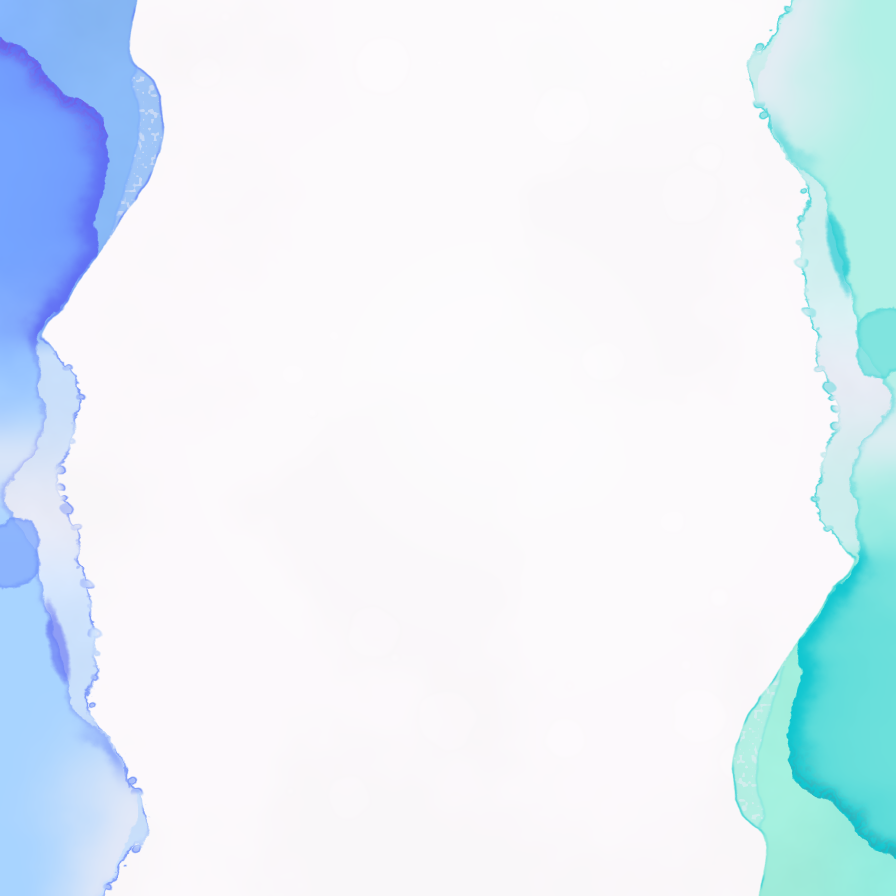
Give the GLSL for this background, as a Shadertoy shader.

```glsl
// Alcohol-ink borders on white paper: blue along the left, teal along the right.
// Both share one profile, the right one turned by half a circle.
// Two smooth curves (outer shore, inner vein) split each into washes.
#define PAPER vec3(0.978, 0.968, 0.977)
#define PALE vec3(0.925, 0.925, 0.965)
#define RAGGED 0.018
#define BEADS 64.0
#define BEAD_SIZE 0.0065
#define RIM_WIDTH 0.0014
#define VEIN_WIDTH 0.022
#define SPOTS 28.0
struct Ink { vec3 shallow, light, mid, deep, accent; };
// Distance from the side in percent, evenly spaced along the border
const float SHORE[33] = float[33](
  15.4, 14.8, 14.6, 17.3, 18.1, 18.1, 17.2, 15.5, 13.3, 11.2, 9.0,
  7.0, 4.8, 7.3, 9.0, 8.3, 7.8, 6.5, 7.3, 8.7, 8.6, 9.8,
  10.2, 10.7, 10.7, 10.2, 10.8, 14.1, 14.8, 16.5, 15.8, 13.5, 11.5);
const float VEIN[33] = float[33](
  -5.2, -1.0, 3.3, 6.3, 10.7, 12.0, 12.0, 11.2, 10.4, 10.8, 8.7,
  6.6, 4.5, 4.4, 4.4, 4.9, 4.4, 1.3, 0.8, 2.9, 4.3, 4.9,
  5.5, 6.5, 7.6, 8.1, 10.4, 13.5, 14.6, 15.4, 14.6, 12.8, 10.9);
float hash(vec2 p) { return fract(sin(dot(p, vec2(127.1, 311.7))) * 43758.5); }
float noise(vec2 p) {
  vec2 i = floor(p), f = fract(p);
  f *= f * (3.0 - 2.0 * f);
  return mix(mix(hash(i), hash(i + vec2(1, 0)), f.x),
             mix(hash(i + vec2(0, 1)), hash(i + 1.0), f.x), f.y);
}
float fbm(vec2 p) {
  float sum = 0.0, amp = 0.5;
  for (int i = 0; i < 5; i++) { sum += amp * noise(p); p = p * 2.03 + 7.1; amp *= 0.5; }
  return sum;
}
float bump(float x, float centre, float width) {
  float d = (x - centre) / width;
  return exp(-d * d);
}
// Catmull-Rom value (x) and slope (y) of a curve at t
vec2 curve(float k[33], float t) {
  float s = clamp(t, 0.0, 0.9999) * 32.0, f = fract(s);
  int i = int(s);
  float a = k[max(i - 1, 0)], b = k[i], c = k[i + 1], d = k[min(i + 2, 32)];
  float m = (c - a) * 0.5, n = (d - b) * 0.5;
  float u = 3.0 * (b - c) + 2.0 * m + n, v = 2.0 * (b - c) + m + n;
  return vec2(b + f * (m + f * (f * v - u)), 32.0 * (m + f * (3.0 * f * v - 2.0 * u))) * 0.01;
}
float curveDistance(vec2 c, float x) { return (c.x - x) / sqrt(1.0 + c.y * c.y); }
// Signed distance to small drops strung along the shore
float beadDistance(vec2 q) {
  float best = 1.0;
  for (float i = -1.0; i <= 1.0; i++) {
    float id = floor(q.y * BEADS) + i, y = (id + 0.2 + 0.6 * hash(vec2(id, 3))) / BEADS;
    float radius = BEAD_SIZE * (hash(vec2(id, 8)) * 1.1 - 0.1);
    best = min(best, length((q - vec2(curve(SHORE, y).x, y)) * vec2(0.8, 1.1)) - radius);
  }
  return best + 0.02 * (1.0 - smoothstep(0.37, 0.40, q.y));
}
// One border; q.x runs inland from the side, q.y along it
vec4 inkBorder(vec2 q, Ink ink, float aa) {
  float t = q.y, upper = 1.0 - smoothstep(0.365, 0.40, t);
  float rough = fbm(q * 55.0) - 0.5, soft = fbm(q * 9.0 + 4.0) - 0.5;
  float shore = curveDistance(curve(SHORE, t), q.x) + rough * RAGGED * mix(1.0, 0.3, upper);
  float vein = curveDistance(curve(VEIN, t), q.x) + rough * 0.016;
  float depth = max(vein, 0.0), bead = beadDistance(q + rough * 0.008);
  float inside = max(shore, -bead), body = smoothstep(-aa, aa, vein);
  // Thin outer wash and the pale lower strip
  vec3 strip = mix(ink.light, PALE, 0.48 + 0.45 * bump(t, 0.575, 0.075));
  vec3 outer = mix(ink.mid, ink.shallow, 0.65 + 0.35 * smoothstep(0.0, 0.12, q.x));
  vec3 col = mix(strip, outer, upper) + soft * 0.08;
  // Saturated body, fading to haze halfway and near the far end
  float fade = smoothstep(0.015, 0.15, q.x + 0.08 * soft) * smoothstep(0.76, 0.92, t);
  vec3 wash = mix(ink.mid, ink.light, smoothstep(0.24, 0.5, t + 0.15 * soft));
  wash = mix(wash, PALE, max(0.7 * bump(t, 0.515, 0.045), 0.85 * fade));
  wash = mix(wash, ink.deep, 0.3 * upper * exp(-depth / 0.045));
  col = mix(col, wash, body);
  // Pigment gathered behind the vein, with folded streaks
  float width = mix(0.004, VEIN_WIDTH * (0.75 + 1.5 * soft), upper);
  float folds = 0.5 + 0.5 * sin(vein * 500.0 + rough * 26.0);
  folds *= 1.0 - smoothstep(0.12, 0.19, t);
  col = mix(col, mix(ink.deep, ink.accent, 0.75 * folds),
            body * bump(depth, 0.0, width) * mix(0.3 * (1.0 - fade), 0.8, upper));
  // Rounded pool and slim spindle beside the strip
  float pool = length((q - vec2(0.014, 0.617)) / vec2(0.030, 0.038)) - 1.0 + rough * 0.6;
  col = mix(col, mix(ink.light, mix(ink.mid, ink.deep, 0.3), 0.6 + 0.4 * bump(pool, 0.0, 0.1)),
            0.8 * (1.0 - smoothstep(-0.05, 0.05, pool)));
  vec2 s = q - vec2(0.064, 0.718);
  s.x -= s.y * 0.2;
  float spindle = length(s / vec2(0.011, 0.046)) - 1.0 + rough * 0.9;
  col = mix(col, ink.deep, 0.55 * (1.0 - smoothstep(-0.4, 0.1, spindle)));
  // Bleached sliver on the upper bulge, with specks
  float sliver = 0.026 * smoothstep(0.07, 0.10, t) * (1.0 - smoothstep(0.17, 0.28, t));
  float specks = smoothstep(0.66, 0.85, noise(q * 300.0));
  col = mix(col, PALE, smoothstep(-aa, aa, sliver - shore) * (0.22 + 0.4 * specks));
  col = mix(col, ink.mid, 0.4 * bump(shore, sliver, 0.0015) * step(0.003, sliver));
  // Broken dried rim, drops and flecks
  float broken = smoothstep(0.25, 0.75, noise(q * 65.0));
  float rim = bump(inside, RIM_WIDTH, RIM_WIDTH) * mix(0.1, 0.75, broken);
  float drops = smoothstep(-aa, aa, -bead) * 0.4 * broken;
  float fleck = bump(t, 0.84, 0.025) * bump(shore, 0.008, 0.009) * 0.5;
  col = mix(col, mix(ink.mid, ink.deep, 0.5), max(max(rim, drops), fleck));
  return vec4(col, smoothstep(-aa, aa, inside));
}
// White paper with faint stains and round spots
vec3 paper(vec2 p) {
  float stain = smoothstep(0.40, 0.62, fbm(p * 4.5 + 2.0)), wobble = 0.006 * noise(p * 60.0);
  float glow = max(bump(distance(p, vec2(0.55, 0.56)), 0.0, 0.2), bump(distance(p, vec2(0.72, 1)), 0.0, 0.2));
  vec3 col = mix(PAPER + 0.010 * (1.0 - stain), vec3(0.992, 0.990, 0.994), 0.75 * glow);
  for (float i = 0.0; i < SPOTS; i++) {
    vec2 centre = vec2(0.2 + 0.68 * hash(vec2(i, 1)), hash(vec2(i, 2)));
    float d = distance(p, centre) - 0.006 - 0.032 * pow(hash(vec2(i, 5)), 3.0) + wobble;
    col += 0.004 * (1.0 - smoothstep(-0.002, 0.002, d)) - 0.003 * bump(d, 0.0, 0.002);
  }
  return col;
}
void mainImage(out vec4 fragColor, in vec2 fragCoord) {
  vec2 p = fragCoord / iResolution.xy, q = vec2(1.0 - p.x, p.y);
  Ink ink = Ink(vec3(0.63, 0.93, 0.86), vec3(0.69, 0.94, 0.90), vec3(0.43, 0.88, 0.86),
                vec3(0.0, 0.76, 0.81), vec3(0.16, 0.63, 0.68));
  if (p.x < 0.5) {
    ink = Ink(vec3(0.53, 0.72, 0.96), vec3(0.66, 0.83, 1.0), vec3(0.46, 0.65, 1.0),
              vec3(0.36, 0.40, 0.95), vec3(0.46, 0.30, 0.86));
    q = vec2(p.x, 1.0 - p.y);
  }
  vec4 border = inkBorder(q, ink, 1.0 / min(iResolution.x, iResolution.y));
  fragColor = vec4(clamp(mix(paper(p), border.rgb, border.a), 0.0, 1.0), 1.0);
}
```
